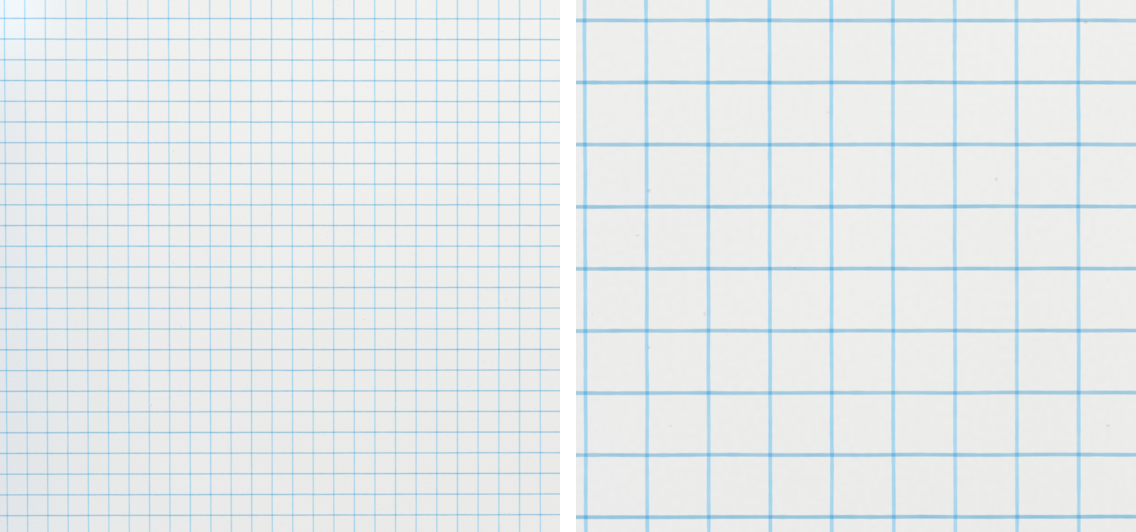
Left, the full canvas; right, a detail of the centre.
Reproduce this pattern procedurally as a WebGL 1 fragment shader.

```glsl
precision highp float;

uniform vec2 u_resolution;

float hash(vec2 cell) {
  vec3 q = fract(cell.xyx * vec3(0.1031, 0.103, 0.0973));
  q += dot(q, q.yzx + 33.33);
  return fract((q.x + q.y) * q.z);
}

float cornerSlope(vec2 cell, vec2 offset) {
  float angle = 6.2832 * hash(cell);
  return dot(vec2(cos(angle), sin(angle)), offset);
}

// Gradient noise, roughly -0.7 to 0.7
float noise(vec2 p) {
  vec2 cell = floor(p);
  vec2 f = p - cell;
  vec2 w = f * f * f * (f * (f * 6.0 - 15.0) + 10.0);
  float low = mix(cornerSlope(cell, f),
                  cornerSlope(cell + vec2(1, 0), f - vec2(1, 0)), w.x);
  float high = mix(cornerSlope(cell + vec2(0, 1), f - vec2(0, 1)),
                   cornerSlope(cell + vec2(1, 1), f - vec2(1, 1)), w.x);
  return mix(low, high, w.y);
}

// Ink coverage of the ruled line nearest to a grid coordinate
float ruledLine(float coord, float along, float pitch, float seed) {
  float index = floor(coord + 0.5);
  vec2 track = vec2(along, index * 7.31 + seed);
  float dist = abs(coord - index + 0.008 * noise(track * vec2(25.0, 1.0))) * pitch;
  float halfWidth = 0.0011 + 0.0002 * noise(track * vec2(170.0, 1.0));
  float edge = 1.0 / u_resolution.x;
  float strength = 0.94 + 0.12 * hash(vec2(index + 40.0, seed))
                 + 0.18 * noise(track * vec2(60.0, 1.0) + 19.0);
  return strength * (1.0 - smoothstep(halfWidth - edge, halfWidth + edge, dist));
}

// Sheet shading: cool left side, bright top, faint fibre grain
vec3 paperColor(vec2 p) {
  vec3 paper = mix(vec3(0.945, 0.945, 0.936), vec3(0.918, 0.921, 0.914),
                   smoothstep(0.0, 0.9, p.y));
  paper -= vec3(0.035, 0.022, 0.002) * exp(-p.x * 6.0);
  paper += vec3(0.03, 0.045, 0.05) * exp(-dot(p, p) * 90.0);
  paper += 0.005 * noise(p * 9.0) + 0.008 * noise(p * 230.0);
  return paper;
}

void main() {
  // Distance from the top left corner, in canvas widths
  vec2 p = vec2(gl_FragCoord.x, u_resolution.y - gl_FragCoord.y) / u_resolution.x;

  // Grid coordinates with a slight lean and lens stretch
  float fromRight = 0.9648 - p.x;
  float column = fromRight * 26.995 * (1.0 + mix(0.0065, 0.0128, p.y / 0.949) * fromRight);
  float row = (p.y - 0.0328 - 0.00104 * p.x) / (0.0370 - 0.00012 * p.x);

  float vertical = ruledLine(column, p.y, 0.0370, 3.7);
  float horizontal = ruledLine(row, p.x, 0.0370, 81.2);

  // Translucent ink, so crossings darken
  vec3 color = paperColor(p);
  color *= mix(vec3(1.0), vec3(0.715, 0.905, 1.01), vertical);
  color *= mix(vec3(1.0), vec3(0.665, 0.845, 0.945), horizontal);

  // Sparse specks in the sheet
  color -= 0.07 * smoothstep(0.56, 0.68, noise(p * 150.0 + 57.0));

  gl_FragColor = vec4(color, 1.0);
}
```
